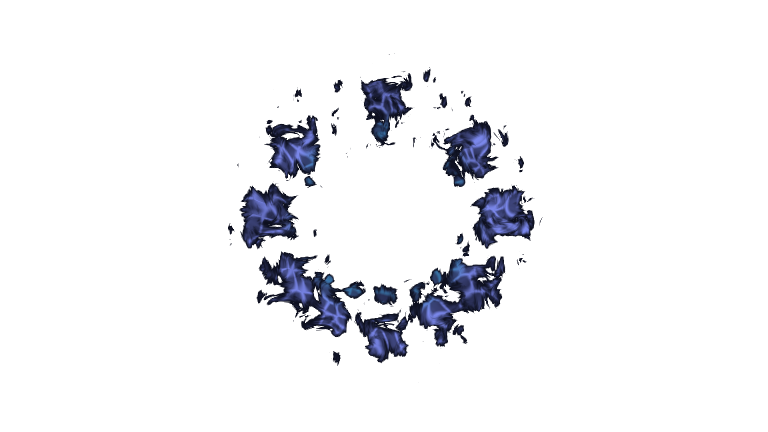
Write a Shadertoy shader that draws this background.

```glsl
// A broken ring of dark blue, smoke-like clumps and flecks on white.
// Round clumps set on a circle are torn by layered sines; the borders of
// warped cellular noise draw the pale veins inside them.

#define RING_RADIUS 0.262
#define RING_HALF_WIDTH 0.065
#define FLECK_LEVEL -0.43
#define TEAR_STRENGTH 0.85
#define TEAR_SCALE 34.0
#define VEIN_SCALE 27.0
#define CLUMPS 12

const float TAU = 6.2831853;
const vec3 PAPER = vec3(1.0);
const vec3 INK = vec3(0.05, 0.06, 0.12);
const vec3 NAVY = vec3(0.16, 0.18, 0.33);
const vec3 LAVENDER = vec3(0.48, 0.53, 0.92);
const vec3 TEAL = vec3(0.22, 0.46, 0.66);

vec2 hash2(vec2 p) {
    return fract(sin(vec2(dot(p, vec2(127.1, 311.7)), dot(p, vec2(269.5, 183.3)))) * 43758.5);
}

vec2 polar(float radius, float angle) {
    return radius * vec2(cos(angle), sin(angle));
}

// Rotated, self-warped sine octaves, centred on zero
float layeredSines(vec2 p) {
    float sum = 0.0, amplitude = 0.5;
    for (int i = 0; i < 5; i++) {
        p = mat2(0.8, 0.6, -0.6, 0.8) * p * 1.7 + 1.3;
        p += 0.6 * sin(p.yx);
        sum += amplitude * sin(p.x) * sin(p.y);
        amplitude *= 0.62;
    }
    return sum;
}

// Gap between the two nearest cell points: zero on cell borders
float cellBorder(vec2 p) {
    vec2 cell = floor(p);
    float nearest = 8.0, second = 8.0;
    for (int y = -1; y <= 1; y++)
    for (int x = -1; x <= 1; x++) {
        vec2 id = cell + vec2(x, y);
        float d = length(id + hash2(id) - p);
        second = min(second, max(nearest, d));
        nearest = min(nearest, d);
    }
    return second - nearest;
}

// One at the middle of a lobe, zero at its rim
float lobe(vec2 p, vec2 centre, float size) {
    return size < 0.008 ? -9.0 : 1.0 - length(p - centre) / size;
}

// Large clumps on the ring, each with a smaller lobe nearer the middle
float clumpField(vec2 p) {
    float field = -9.0;
    for (int i = 0; i < CLUMPS; i++) {
        float angle = TAU * float(i) / float(CLUMPS);
        // Two openings lie at the upper left and upper right
        float presence = smoothstep(0.02, 0.12, abs(sin(angle) - 0.866));
        float size = presence * mix(0.046, 0.062, abs(cos(angle)));
        float innerSize = presence * 0.026 * abs(sin(angle));
        float radius = RING_RADIUS + 0.013 * cos(4.0 * angle);
        float shifted = angle + 0.07 * (sin(2.0 * angle) + sin(4.0 * angle));
        field = max(field, lobe(p, polar(radius, shifted), size));
        field = max(field, lobe(p, polar(0.19, shifted - 0.25 * cos(angle)), innerSize));
    }
    return field;
}

void mainImage(out vec4 fragColor, in vec2 fragCoord) {
    vec2 p = (fragCoord - 0.5 * iResolution.xy) / iResolution.y;
    float radius = length(p * vec2(1.03, 0.97));

    // Clumps and a faint ring, torn into ragged edges and loose flecks
    float offBand = max(abs(radius - RING_RADIUS) - RING_HALF_WIDTH, 0.0);
    float ring = FLECK_LEVEL - 7.0 * offBand;
    float field = max(clumpField(p), ring) + TEAR_STRENGTH * layeredSines(p * TEAR_SCALE);
    float coverage = clamp(field / max(fwidth(field), 0.0001) + 0.5, 0.0, 1.0);

    // Pale veins along warped cell borders, fading toward the dark rim
    vec2 warped = p + 0.012 * sin(p.yx * 47.0 + 2.0 * sin(p * 31.0));
    float veins = 1.0 - smoothstep(0.0, 0.42, cellBorder(warped * VEIN_SCALE));
    float depth = smoothstep(0.05, 0.75, field);
    float cloud = 0.5 + 0.5 * layeredSines(p * 13.0 + 4.0);

    // Inner parts lean to teal, outer parts to lavender
    vec3 glow = mix(LAVENDER, TEAL, smoothstep(0.25, 0.19, radius));
    vec3 smoke = mix(INK, NAVY, depth);
    smoke = mix(smoke, glow, depth * clamp(0.75 * veins + 0.6 * cloud - 0.1, 0.0, 1.0));

    fragColor = vec4(mix(PAPER, smoke, coverage), 1.0);
}
```
